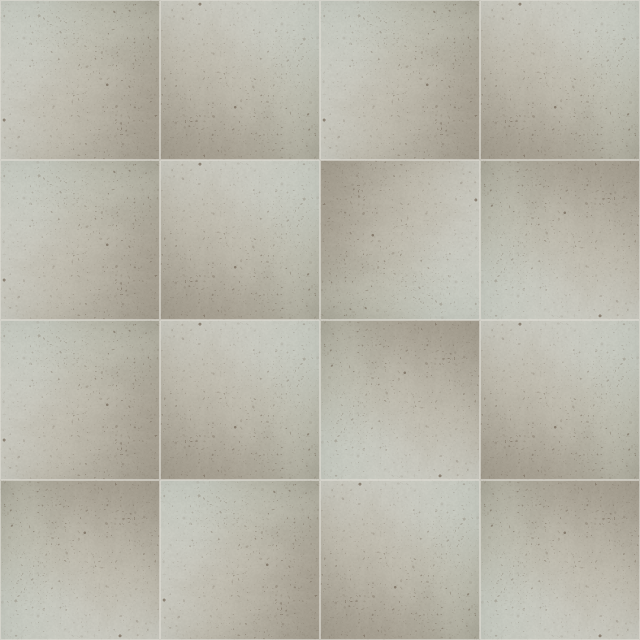
Reproduce this texture procedurally as a WebGL 1 fragment shader.

```glsl
precision highp float;

uniform vec2 u_resolution;

const float TILES = 4.0;
const float GROUT_HALF_WIDTH = 0.0045;
const vec3 GROUT = vec3(0.87, 0.86, 0.83);
const vec3 PALE = vec3(0.785, 0.785, 0.75);
const vec3 STONE = vec3(0.745, 0.73, 0.68);
const vec3 SHADE = vec3(0.645, 0.62, 0.565);
const vec3 SPECK = vec3(0.47, 0.42, 0.36);

float hash(vec2 p) {
  vec3 q = fract(vec3(p.xyx) * 0.1031);
  q += dot(q, q.yzx + 33.33);
  return fract((q.x + q.y) * q.z);
}

float noise(vec2 p) {
  vec2 i = floor(p);
  vec2 f = fract(p);
  f = f * f * (3.0 - 2.0 * f);
  float low = mix(hash(i), hash(i + vec2(1.0, 0.0)), f.x);
  float high = mix(hash(i + vec2(0.0, 1.0)), hash(i + vec2(1.0)), f.x);
  return mix(low, high, f.y);
}

float fbm(vec2 p) {
  float sum = 0.0;
  float amplitude = 0.5;
  for (int i = 0; i < 4; i++) {
    sum += amplitude * noise(p);
    p = p * 2.03 + 17.0;
    amplitude *= 0.5;
  }
  return sum;
}

mat2 rotation(float angle) {
  float c = cos(angle);
  float s = sin(angle);
  return mat2(c, s, -s, c);
}

// Clockwise quarter turns of each tile, rows counted from the bottom
float quarterTurns(vec2 cell) {
  vec4 row = vec4(3.0, 0.0, 1.0, 3.0);
  if (cell.y > 0.5) row = vec4(0.0, 1.0, 3.0, 1.0);
  if (cell.y > 1.5) row = vec4(0.0, 1.0, 2.0, 3.0);
  if (cell.y > 2.5) row = vec4(0.0, 1.0, 0.0, 1.0);
  return dot(row, vec4(equal(vec4(0.0, 1.0, 2.0, 3.0), vec4(cell.x))));
}

float coverage(float dist, float radius, float pixel) {
  return clamp((radius - dist) / pixel + 0.5, 0.0, 1.0);
}

// One elongated, randomly turned fleck in some cells of a grid
float flecks(vec2 p, float density, float chance, float seed, float pixel) {
  vec2 cell = floor(p * density);
  vec2 id = cell + seed;
  vec2 center = 0.25 + 0.5 * vec2(hash(id + 3.1), hash(id + 7.7));
  vec2 offset = rotation(6.2832 * hash(id + 11.3)) * (fract(p * density) - center);
  offset.y *= mix(1.0, 2.4, hash(id + 19.9));
  float radius = mix(0.08, 0.23, hash(id + 23.5));
  float present = step(hash(id), chance);
  float strength = mix(0.12, 0.6, pow(hash(id + 31.7), 2.0));
  return present * strength * coverage(length(offset), radius, pixel * density);
}

// Diagonal fade from pale to shaded stone, with slightly darker ends
vec3 stoneColor(vec2 p) {
  float cloud = fbm(p * vec2(4.0, 6.0)) - 0.47;
  float fade = p.x + 0.32 * (0.5 - p.y) + 0.22 * cloud;
  vec3 color = mix(PALE, STONE, smoothstep(0.02, 0.55, fade));
  color = mix(color, SHADE, smoothstep(0.45, 1.15, fade));
  float ends = pow(abs(2.0 * p.y - 1.0), 5.0);
  color -= 0.025 * ends;
  color += vec3(-0.012, 0.002, 0.0) * smoothstep(0.4, 1.0, p.y);
  return color;
}

vec3 tileColor(vec2 p, float pixel) {
  vec3 color = stoneColor(p);

  // Fine grain and faint streaks
  color += 0.022 * (noise(p * 110.0) - 0.5);
  color += 0.02 * (fbm(p * vec2(14.0, 38.0) + 5.0) - 0.47);

  // Small flecks gather toward the shaded side
  float gather = mix(0.55, 1.0, smoothstep(0.1, 0.8, p.x));
  float marks = flecks(p, 23.0, 0.36, 40.0, pixel);
  marks = max(marks, flecks(p + 0.013, 37.0, 0.30, 90.0, pixel));
  marks = max(marks, 0.7 * flecks(p + 0.007, 58.0, 0.25, 150.0, pixel));
  color = mix(color, SPECK, marks * gather);

  // Two larger pits
  float pits = coverage(distance(p, vec2(0.026, 0.25)), 0.009, pixel);
  pits = max(pits, coverage(distance(p, vec2(0.67, 0.47)), 0.008, pixel));
  return mix(color, SPECK, 0.75 * pits);
}

void main() {
  vec2 grid = TILES * gl_FragCoord.xy / u_resolution;
  float pixel = TILES / min(u_resolution.x, u_resolution.y);
  vec2 cell = floor(grid);
  vec2 local = fract(grid) - 0.5;

  float angle = 1.570796 * quarterTurns(cell);
  vec3 color = tileColor(rotation(angle) * local + 0.5, pixel);

  // Thin pale joints
  vec2 edge = 0.5 - abs(local);
  float joint = coverage(min(edge.x, edge.y), GROUT_HALF_WIDTH, pixel);
  gl_FragColor = vec4(mix(color, GROUT, 0.9 * joint), 1.0);
}
```
